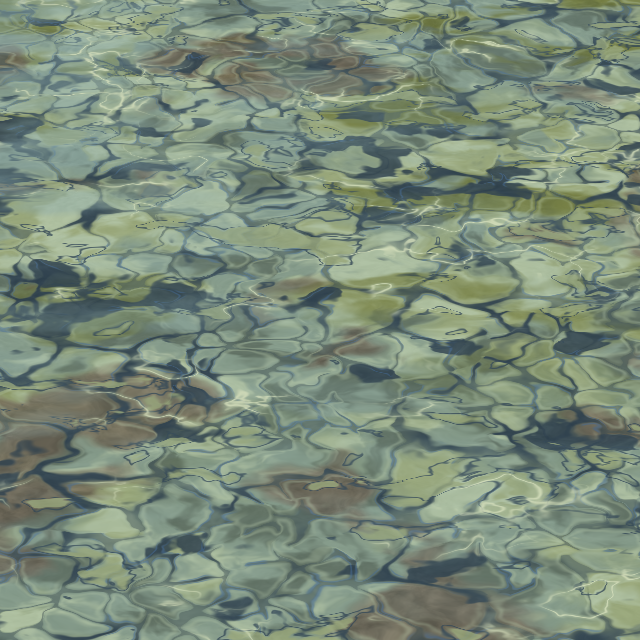
Reproduce this texture procedurally as a WebGL 2 fragment shader.

```glsl
#version 300 es
precision highp float;
// Rounded stones on a shallow bed, seen through clear rippling water.
uniform vec2 u_resolution;
out vec4 fragColor;

const vec3 STONE = vec3(0.52, 0.605, 0.54);
const vec3 SANDY = vec3(0.60, 0.655, 0.48);
const vec3 PALE  = vec3(0.69, 0.76, 0.64);
const vec3 SHADE = vec3(0.36, 0.42, 0.37);
const vec3 DEEP  = vec3(0.19, 0.26, 0.31);
const vec3 ALGAE = vec3(0.42, 0.45, 0.20);
const vec3 WEED  = vec3(0.41, 0.365, 0.31);
const vec3 SKY   = vec3(0.53, 0.65, 0.66);
const vec3 GLINT = vec3(0.86, 0.89, 0.75);
const vec3 FRINGE = vec3(0.27, 0.42, 0.60);

vec2 hash22(vec2 p) {
  vec3 a = fract(p.xyx * vec3(0.1031, 0.1030, 0.0973));
  a += dot(a, a.yzx + 33.33);
  return fract((a.xx + a.yz) * a.zy);
}

float noise(vec2 p) {
  vec2 i = floor(p), f = fract(p);
  vec2 u = f * f * (3.0 - 2.0 * f);
  float low = mix(hash22(i).x, hash22(i + vec2(1, 0)).x, u.x);
  float high = mix(hash22(i + vec2(0, 1)).x, hash22(i + vec2(1, 1)).x, u.x);
  return mix(low, high, u.y);
}

float fbm(vec2 p) {
  float sum = 0.0, amp = 0.533;
  for (int i = 0; i < 4; i++) {
    sum += amp * noise(p);
    p = mat2(1.6, 1.2, -1.2, 1.6) * p + 17.3;
    amp *= 0.5;
  }
  return sum;
}

// Smooth ridge of value v around a level.
float band(float v, float level, float width) {
  return 1.0 - smoothstep(0.0, width, abs(v - level));
}

// Rounded cells: x = distance to the border, yz = random pair of the stone.
vec3 stones(vec2 p) {
  vec2 base = floor(p), nearCell = base, nearOffset = vec2(0);
  float nearest = 9.0;
  for (int y = -1; y <= 1; y++)
    for (int x = -1; x <= 1; x++) {
      vec2 cell = base + vec2(x, y);
      vec2 offset = cell + 0.05 + 0.9 * hash22(cell) - p;
      float d = dot(offset, offset);
      if (d < nearest) { nearest = d; nearCell = cell; nearOffset = offset; }
    }
  float sum = 0.0;
  for (int y = -2; y <= 2; y++)
    for (int x = -2; x <= 2; x++) {
      if (x == 0 && y == 0) continue;
      vec2 cell = nearCell + vec2(x, y);
      vec2 offset = cell + 0.05 + 0.9 * hash22(cell) - p;
      float d = dot(0.5 * (offset + nearOffset), normalize(offset - nearOffset));
      sum += exp(-14.0 * d);
    }
  float border = -log(sum) / 14.0;
  vec2 id = hash22(nearCell + 91.0);
  return vec3(border, mix(vec2(0.5), id, smoothstep(0.0, 0.07, border)));
}

// Flattens the bed and shrinks it towards the top.
vec2 perspective(vec2 uv) {
  return vec2(uv.x - 0.5, 1.55 * uv.y) / (1.0 - 0.3 * uv.y) + 3.0;
}

// Bends the bed as the water surface does.
vec2 refraction(vec2 q) {
  vec2 wide = vec2(fbm(q * vec2(6, 9)), fbm(q * vec2(6, 9) + 40.0)) - 0.5;
  vec2 fine = vec2(noise(q * vec2(17, 30)), noise(q * vec2(17, 30) + 60.0)) - 0.5;
  return q + wide * vec2(0.12, 0.09) + fine * vec2(0.026, 0.016);
}

vec3 bedColor(vec2 q, vec2 p, vec2 uv) {
  vec3 large = stones(p * 7.0), small = stones(p * 14.0 + 7.0);
  float pick = smoothstep(0.51, 0.56, fbm(q * 3.5 + 21.0));
  float border = mix(large.x / 7.0, small.x / 14.0, pick);
  vec2 id = mix(large.yz, small.yz, pick);

  // Stone faces
  float mottle = fbm(p * vec2(12, 15) + id * 0.6);
  float broad = fbm(q * vec2(2.5, 3.5) + 9.0);
  float warm = 0.5 * id.x + 0.5 * mottle + 1.2 * (broad - 0.5);
  vec3 col = mix(STONE, SANDY, smoothstep(0.40, 0.75, warm));
  float tone = mottle + 0.20 * (id.y - 0.5) + 0.35 * (broad - 0.5);
  col = mix(col, PALE, 0.9 * smoothstep(0.52, 0.72, tone));
  col = mix(col, SHADE, 0.85 * smoothstep(0.45, 0.27, tone));

  // Plants
  float algae = smoothstep(0.53, 0.66, fbm(p * vec2(3.5, 9) + 5.0));
  col = mix(col, ALGAE, 0.75 * algae * smoothstep(0.15, 0.75, uv.y));
  float weed = smoothstep(0.57, 0.68, fbm(p * vec2(4, 5) + 33.0));
  col = mix(col, WEED * (0.7 + 0.6 * fbm(p * 40.0)), 0.75 * weed);

  // Gaps and hollows
  float open = smoothstep(0.40, 0.72, fbm(q * vec2(9, 11) + 70.0));
  float width = mix(0.0025, 0.0095, open) * mix(1.0, 0.75, pick);
  col = mix(col, PALE, 0.35 * band(border, width + 0.006, 0.006) * (1.0 - open));
  col = mix(col, SHADE, 0.35 * (1.0 - smoothstep(0.0, 2.0 * width, border)));
  float gap = 1.0 - smoothstep(0.15 * width, width, border);
  col = mix(col, DEEP, gap * mix(0.25, 0.95, open));
  float pit = smoothstep(0.66, 0.71, fbm(p * vec2(8, 11) + 12.0));
  col = mix(col, DEEP, 0.85 * pit);
  float fringe = band(border, width, 0.003) * smoothstep(0.55, 0.75, noise(q * 19.0));
  return mix(col, FRINGE, 0.5 * fringe);
}

void main() {
  vec2 uv = gl_FragCoord.xy / u_resolution;
  vec2 q = perspective(uv);
  vec2 p = refraction(q);
  vec3 col = bedColor(q, p, uv);

  // Lens-shaped ripples: dark rims with lit centres
  float lens = fbm(p * vec2(9, 17) + 55.0);
  col = mix(col, DEEP * 1.1, 0.8 * band(lens, 0.685, 0.026));
  col = mix(col, SANDY, 0.8 * smoothstep(0.71, 0.75, lens));

  // Sky sheen, strongest at the far left
  float sheen = smoothstep(0.35, 0.7, fbm(q * vec2(4, 12) + 80.0));
  col = mix(col, SKY, sheen * (0.08 + 0.5 * (1.0 - uv.x) * uv.y));

  // Threads of focused light
  float wave = fbm(p * vec2(7, 11) + 90.0);
  float lit = smoothstep(0.46, 0.72, fbm(q * vec2(6, 8) + 28.0));
  col = mix(col, PALE, 0.55 * lit * band(wave, 0.5, 0.08));
  col = mix(col, GLINT, 0.7 * lit * band(wave, 0.5, 0.022));

  // Fine grain
  col += 0.05 * (fbm(p * vec2(70, 90)) - 0.5);
  fragColor = vec4(clamp(col, 0.0, 1.0), 1.0);
}
```
